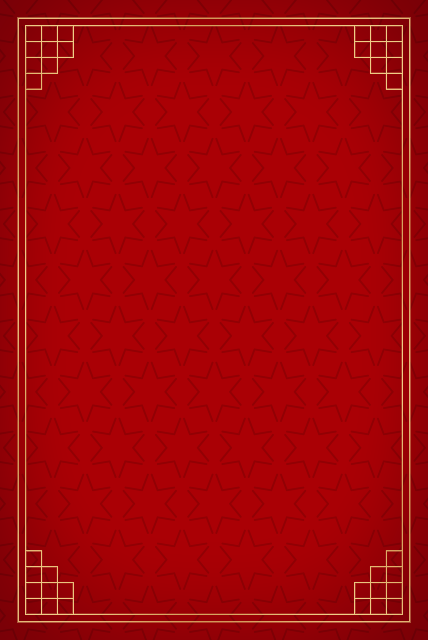
Reproduce this background procedurally as a WebGL 1 fragment shader.

```glsl
precision highp float;

uniform vec2 u_resolution;

// Lengths are fractions of the canvas width
#define OUTER_INSET 0.0425
#define INNER_INSET 0.0600
#define LINE_HALF 0.0015
#define CELL_SIZE 0.0371
#define STAR_SPACING 0.151
#define STAR_HALF 0.0022
#define STAR_SHADE 0.14
#define RED_CENTER vec3(0.665, 0.0, 0.018)
#define RED_EDGE vec3(0.475, 0.0, 0.026)
#define GOLD_DEEP vec3(0.84, 0.64, 0.37)
#define GOLD_LIGHT vec3(0.94, 0.81, 0.53)

const float PI = 3.14159265;

float segmentDistance(vec2 p, vec2 a, vec2 b) {
  vec2 ap = p - a;
  vec2 ab = b - a;
  return length(ap - ab * clamp(dot(ap, ab) / dot(ab, ab), 0.0, 1.0));
}

float boxDistance(vec2 p, vec2 halfSize) {
  vec2 d = abs(p) - halfSize;
  return length(max(d, 0.0)) + min(max(d.x, d.y), 0.0);
}

float stroke(float d, float halfWidth, float blur) {
  return 1.0 - smoothstep(halfWidth - blur, halfWidth + blur, d);
}

// Offset from the nearest point of a triangular lattice
vec2 latticeOffset(vec2 p) {
  vec2 period = STAR_SPACING * vec2(1.0, sqrt(3.0));
  vec2 a = mod(p + 0.5 * period, period) - 0.5 * period;
  vec2 b = mod(p, period) - 0.5 * period;
  return dot(a, a) < dot(b, b) ? a : b;
}

// Six-pointed outline with open tips, folded into one half sector
float starDistance(vec2 p) {
  float sector = PI / 3.0;
  float angle = abs(mod(atan(p.y, p.x) + 0.5 * sector, sector) - 0.5 * sector);
  vec2 folded = length(p) * vec2(cos(angle), sin(angle));
  return segmentDistance(folded, vec2(0.0365, 0.0), vec2(0.0612, 0.0302));
}

// Stepped lattice of square cells, starting at the inner frame corner
float cornerDistance(vec2 p) {
  float d = 1.0;
  for (int row = 0; row < 4; row++) {
    for (int col = 0; col < 3; col++) {
      if (row + col < 4) {
        vec2 center = (vec2(float(col), float(row)) + 0.5) * CELL_SIZE;
        d = min(d, abs(boxDistance(p - center, vec2(0.5 * CELL_SIZE))));
      }
    }
  }
  return d;
}

void main() {
  vec2 p = gl_FragCoord.xy / u_resolution.x;
  vec2 size = vec2(1.0, u_resolution.y / u_resolution.x);
  float pixel = 1.0 / u_resolution.x;

  // Red ground with darkened borders
  vec2 n = abs(2.0 * p / size - 1.0);
  float radius = pow(dot(n * n, n), 1.0 / 3.0);
  vec3 color = mix(RED_CENTER, RED_EDGE, smoothstep(0.68, 1.3, radius));

  // Embossed stars
  vec2 star = latticeOffset(p - vec2(0.501, size.y - 0.654));
  float blur = max(0.0012, 0.6 * pixel);
  color *= 1.0 - STAR_SHADE * stroke(starDistance(star), STAR_HALF, blur);

  // Double frame and corner lattices, mirrored into one quadrant
  vec2 q = min(p, size - p);
  float inset = min(q.x, q.y);
  float d = min(abs(inset - OUTER_INSET), abs(inset - INNER_INSET));
  d = min(d, cornerDistance(q - INNER_INSET));

  // Gold sheen
  float sheen = 0.5 + 0.5 * sin(9.0 * (p.x + p.y));
  vec3 gold = mix(GOLD_DEEP, GOLD_LIGHT, sheen);
  color = mix(color, gold, stroke(d, LINE_HALF, 0.5 * pixel));

  gl_FragColor = vec4(color, 1.0);
}
```
